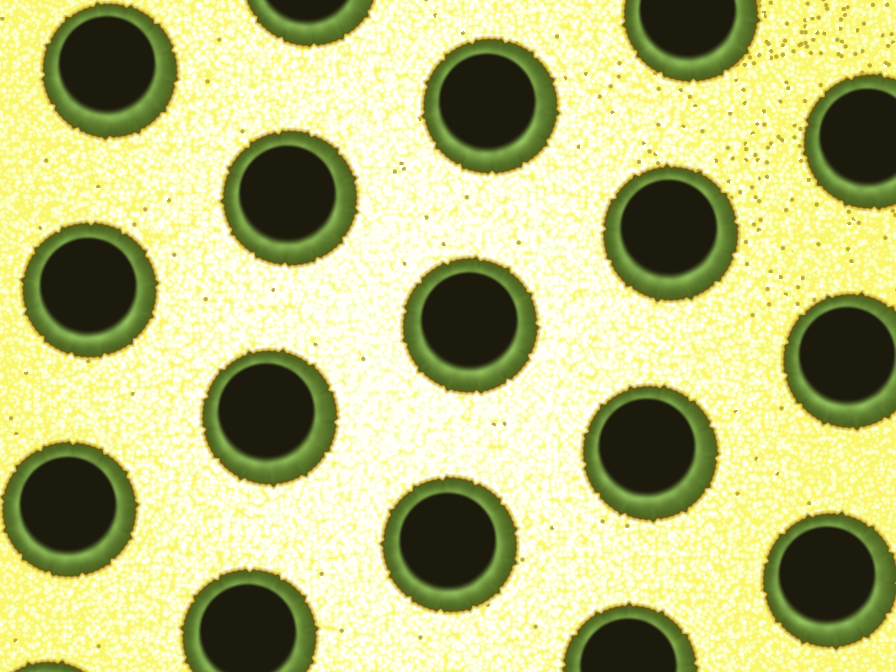
Write a WebGL 2 fragment shader that draws this pattern.

```glsl
#version 300 es
precision highp float;
// Backlit perforated plate: a tilted lattice of round holes, each a dark bore
// set off-centre in a green bevel with a ragged ochre rim. The bright yellow
// plate is grained with cellular noise; all lengths are in canvas heights.

#define STEP_A vec2(0.2681, -0.1896)   // lattice vectors
#define STEP_B vec2(0.2983, 0.1368)
#define ORIGIN vec2(0.6997, 0.5156)    // centre of one hole
#define RIM_RADIUS 0.1003
#define BORE_RADIUS 0.0715
#define BORE_SHIFT vec2(-0.0035, 0.0075)
#define SHIFT_JITTER 0.0045
#define RAGGEDNESS 0.0007
#define GRAIN_SCALE 125.0
#define GRAIN_CONTRAST 1.25
#define GLOW_CENTRE vec2(0.61, 0.47)

uniform vec2 u_resolution;
out vec4 outColor;

const vec3 PLATE_WHITE  = vec3(1.00, 1.00, 0.96);
const vec3 PLATE_CREAM  = vec3(0.99, 1.00, 0.71);
const vec3 PLATE_YELLOW = vec3(0.98, 0.97, 0.43);
const vec3 SPECK_BROWN  = vec3(0.66, 0.56, 0.10);
const vec3 RIM_OCHRE    = vec3(0.78, 0.66, 0.15);
const vec3 RIM_BROWN    = vec3(0.42, 0.33, 0.06);
const vec3 BEVEL_DARK   = vec3(0.30, 0.40, 0.13);
const vec3 BEVEL_GREEN  = vec3(0.37, 0.49, 0.18);
const vec3 BEVEL_LIGHT  = vec3(0.54, 0.71, 0.33);
const vec3 BORE_BLACK   = vec3(0.11, 0.10, 0.05);

vec2 hash2(vec2 p) {
  vec3 q = fract(p.xyx * vec3(0.1031, 0.1030, 0.0973));
  q += dot(q, q.yzx + 33.33);
  return fract((q.xx + q.yz) * q.zy);
}

// Nearest feature point: x = distance, y = random value of that point
vec2 cellular(vec2 p) {
  vec2 cell = floor(p), best = vec2(9.0, 0.0);
  for (int j = -1; j <= 1; j++)
    for (int i = -1; i <= 1; i++) {
      vec2 c = cell + vec2(i, j);
      float d = distance(p, c + hash2(c));
      if (d < best.x) best = vec2(d, hash2(c + 71.0).x);
    }
  return best;
}

// Grained plate, whitest at the glow and dirtier at the upper right
vec3 plateColor(vec2 p, float aspect) {
  vec2 fine = cellular(p * GRAIN_SCALE);
  vec2 coarse = cellular(p * GRAIN_SCALE * 0.47 + 19.0);
  float grain = (fine.x - 0.45) + 0.5 * (coarse.x - 0.45) + 0.3 * (fine.y - 0.5);
  float falloff = smoothstep(0.05, 0.85, length((p - GLOW_CENTRE) * vec2(1.1, 0.8)));
  float tone = clamp(0.12 + 0.75 * falloff + GRAIN_CONTRAST * grain, 0.0, 1.0);
  vec3 col = mix(PLATE_WHITE, PLATE_CREAM, smoothstep(0.0, 0.5, tone));
  col = mix(col, PLATE_YELLOW, smoothstep(0.45, 1.0, tone));

  float dirt = 1.0 - smoothstep(0.0, 0.62, distance(p, vec2(aspect, 1.0)));
  float speck = step(1.0 - 0.16 * dirt - 0.004, fine.y);
  return mix(col, SPECK_BROWN, 0.75 * speck * (1.0 - smoothstep(0.25, 0.55, fine.x)));
}

// Layered sines around the rim, different for every hole
float raggedEdge(float angle, vec2 seed) {
  float sum = 0.0;
  for (int k = 0; k < 5; k++) {
    float f = float(k);
    sum += sin(angle * floor(11.0 + 13.0 * f) + 6.283 * (seed.x * (f + 1.0) + seed.y));
  }
  return RAGGEDNESS * sum;
}

void main() {
  float px = 1.0 / u_resolution.y;
  vec2 p = gl_FragCoord.xy * px;
  vec3 col = plateColor(p, u_resolution.x * px);

  // Nearest lattice point
  mat2 lattice = mat2(STEP_A, STEP_B);
  vec2 id = round(inverse(lattice) * (p - ORIGIN));
  vec2 seed = hash2(id + 40.0);
  vec2 q = p - ORIGIN - lattice * id;
  float rim = length(q) - RIM_RADIUS - raggedEdge(atan(q.y, q.x), seed);

  // Bore, sharp above and blurred below
  vec2 b = q - BORE_SHIFT - (seed - 0.5) * SHIFT_JITTER;
  float bore = length(b) - BORE_RADIUS;
  float below = smoothstep(-0.3, 1.0, -b.y / max(length(b), 1e-4));
  float blur = mix(0.0025, 0.0065, below) + 0.5 * px;

  // Bevel: darker outward, with a light crescent hugging the bore
  float mottle = cellular(p * 42.0).x - 0.45;
  vec3 bevel = mix(BEVEL_GREEN, BEVEL_DARK, smoothstep(-0.022, -0.002, rim));
  float crescent = exp(-pow((bore - mix(0.003, 0.007, below)) / mix(0.006, 0.0085, below), 2.0));
  bevel = mix(bevel, BEVEL_LIGHT, crescent * (mix(0.5, 0.9, below) + 0.35 * mottle));
  bevel *= 1.0 + 0.10 * mottle;
  bevel = mix(bevel, RIM_BROWN, smoothstep(-0.0055, -0.0005, rim));

  // Compose from the plate inward
  col = mix(col, RIM_OCHRE, 0.8 * (1.0 - smoothstep(0.0, 0.0045 + px, rim)));
  col = mix(col, bevel, 1.0 - smoothstep(-0.0015 - 0.5 * px, 0.0005 + 0.5 * px, rim));
  col = mix(col, BORE_BLACK, 1.0 - smoothstep(-blur, blur, bore));
  outColor = vec4(col, 1.0);
}
```
